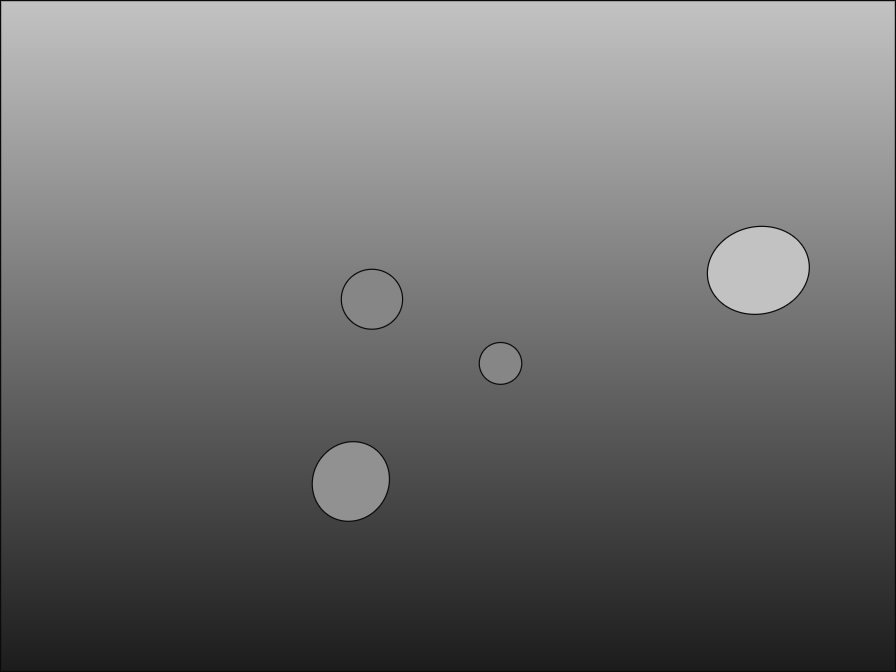
Write a Shadertoy shader that draws this background.

```glsl
#define SKY_TOP 0.765
#define SKY_BOTTOM 0.108
#define INK 0.04
#define LINE_WIDTH 0.0018
#define DISC_COUNT 4

struct Disc {
    vec2 center;
    vec2 radii;
    float tilt;
    float gray;
};

// Approximate signed distance to a tilted ellipse
float ellipseDistance(vec2 p, Disc disc) {
    float c = cos(disc.tilt), s = sin(disc.tilt);
    vec2 q = p - disc.center;
    q = vec2(c * q.x + s * q.y, c * q.y - s * q.x);
    float k = length(q / disc.radii);
    float slope = length(q / (disc.radii * disc.radii));
    return k * (k - 1.0) / max(slope, 1e-4);
}

// Share of a pixel lying inside a shape
float coverage(float dist, float pixel) {
    return clamp(0.5 - dist / pixel, 0.0, 1.0);
}

// Fill with an ink line just inside its edge
float paintDisc(float base, float dist, float gray, float pixel) {
    float outer = coverage(dist, pixel);
    float inner = coverage(dist + LINE_WIDTH, pixel);
    return base * (1.0 - outer) + INK * (outer - inner) + gray * inner;
}

void mainImage(out vec4 fragColor, in vec2 fragCoord) {
    float pixel = 1.0 / iResolution.y;
    vec2 p = fragCoord * pixel;
    vec2 size = iResolution.xy * pixel;

    // Vertical gradient
    float shade = mix(SKY_BOTTOM, SKY_TOP, p.y);

    // Outlined discs
    Disc discs[DISC_COUNT] = Disc[DISC_COUNT](
        Disc(vec2(0.5535, 0.5547), vec2(0.0465, 0.0455), 0.0, 0.525),
        Disc(vec2(0.7448, 0.4592), vec2(0.0325, 0.0320), 0.0, 0.525),
        Disc(vec2(0.5221, 0.2835), vec2(0.0612, 0.0572), 1.015, 0.57),
        Disc(vec2(1.1285, 0.5977), vec2(0.0772, 0.0658), 0.217, 0.76));
    for (int i = 0; i < DISC_COUNT; i++) {
        float dist = ellipseDistance(p, discs[i]);
        shade = paintDisc(shade, dist, discs[i].gray, pixel);
    }

    // Thin frame around the canvas
    vec2 margin = min(p, size - p);
    float frame = coverage(min(margin.x, margin.y) - LINE_WIDTH, pixel);
    shade = mix(shade, INK, frame);

    fragColor = vec4(vec3(shade), 1.0);
}
```
